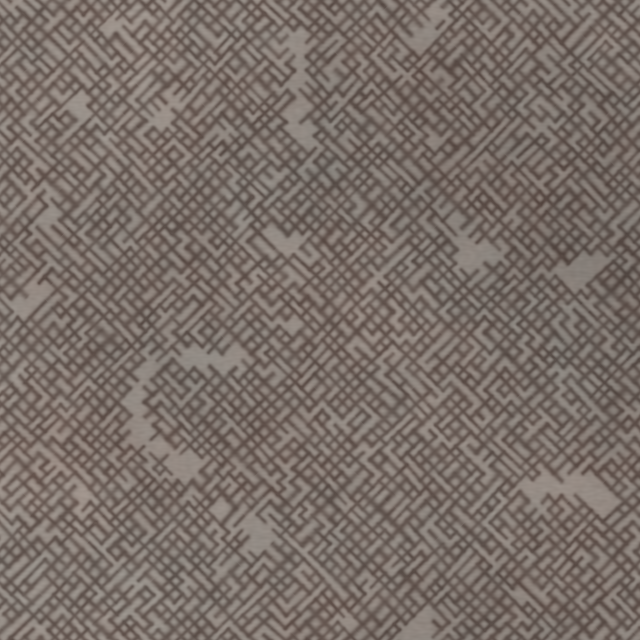
Write a WebGL 1 fragment shader that draws this texture.

```glsl
precision highp float;
// Worn grey-brown cloth printed with a broken diagonal lattice of soft dark lines.

uniform vec2 u_resolution;

#define LINES 64.0         // lattice lines per canvas width, across a diagonal
#define LINE_SIGMA 0.172   // softness of a line, in lattice cells
#define PRESENCE 0.80      // chance that a lattice edge is printed
#define DRIFT 0.55         // how far one direction prevails over the other
#define PATCH_SCALE 14.0   // frequency of the bare patches
#define PATCH_LEVEL 0.36   // noise level above which the print is bare
#define UNEVEN 0.55        // irregularity of the line spacing, in cells
#define GRAIN 0.026        // strength of the thread texture
#define CLOTH vec3(0.577, 0.543, 0.516)
#define INK vec3(0.356, 0.305, 0.282)
#define WARM vec3(0.012, -0.006, -0.009)

float hash(vec2 p) {
  vec3 q = fract(vec3(p.xyx) * 0.1031);
  q += dot(q, q.yzx + 33.33);
  return fract((q.x + q.y) * q.z);
}

vec2 gradient(vec2 cell) {
  float angle = 6.28318 * hash(cell + 71.0);
  return vec2(cos(angle), sin(angle));
}

// Gradient noise, roughly -0.7 to 0.7
float noise(vec2 p) {
  vec2 i = floor(p), f = fract(p);
  vec2 w = f * f * f * (f * (f * 6.0 - 15.0) + 10.0);
  vec2 e = vec2(1.0, 0.0);
  float low = mix(dot(gradient(i), f), dot(gradient(i + e.xy), f - e.xy), w.x);
  float high = mix(dot(gradient(i + e.yx), f - e.yx),
                   dot(gradient(i + e.xx), f - e.xx), w.x);
  return mix(low, high, w.y);
}

// Chance that the edge centred on a lattice position is printed
float edgeChance(vec2 position, float family) {
  vec2 p = position / LINES;
  float bare = noise(p * PATCH_SCALE + 13.0)
             + 0.45 * noise(p * PATCH_SCALE * 0.4 + 47.0);
  // Where one family thins out the other closes up, leaving long cells
  float drift = DRIFT * noise(p * 13.0 + 90.0) * (2.0 * family - 1.0);
  float chance = min(PRESENCE + drift, 0.97);
  return chance * (1.0 - smoothstep(PATCH_LEVEL, PATCH_LEVEL + 0.14, bare));
}

// Ink of the lines at whole values of g.x, broken into unit edges along g.y
float lineInk(vec2 g, float family, float sigma) {
  float column = floor(g.x + 0.5);
  float ink = 0.0;
  for (int k = -1; k <= 1; k++) {
    float row = floor(g.y) + float(k);
    vec2 middle = vec2(column, row + 0.5);
    vec2 place = family > 0.5 ? middle.yx : middle;
    float printed = step(hash(vec2(column, row) + 200.0 + family * 317.0),
                         edgeChance(place, family));
    float strength = 0.68 + 0.28 * hash(vec2(row, column) + 500.0 + family * 91.0);
    vec2 away = vec2(g.x - column, max(abs(g.y - middle.y) - 0.5, 0.0));
    ink = max(ink, printed * strength * exp(-0.5 * dot(away, away) / (sigma * sigma)));
  }
  return ink;
}

void main() {
  float size = min(u_resolution.x, u_resolution.y);
  vec2 uv = gl_FragCoord.xy / size;

  // Diagonal lattice coordinates, kept positive for the hash
  vec2 grid = vec2(uv.x + uv.y, uv.y - uv.x + 2.0) * 0.70711 * LINES;
  // Unequal gaps between neighbouring lines, changing slowly along them
  grid += UNEVEN * vec2(noise(grid * vec2(0.43, 0.09) + 5.0),
                        noise(grid * vec2(0.09, 0.43) + 25.0));
  float sigma = max(LINE_SIGMA, 0.5 * LINES / size);

  // Two crossing families of broken lines
  float rising = lineInk(grid.yx, 1.0, sigma);
  float falling = lineInk(grid, 0.0, sigma);
  float ink = 1.0 - (1.0 - rising) * (1.0 - falling);
  ink *= 0.97 + 0.25 * noise(uv * 24.0 + 60.0);
  vec3 color = mix(CLOTH, INK, clamp(ink, 0.0, 1.0));

  // Uneven light, warm stains and fine horizontal threads
  float light = 1.0 + 0.09 * (0.5 - uv.x) + 0.10 * noise(uv * 2.3 + 8.0)
              + 0.05 * noise(uv * 11.0 + 80.0);
  float stain = noise(uv * 5.0 + 33.0) + 0.8 * noise(uv * 28.0 + 17.0);
  float thread = noise(uv * vec2(70.0, 210.0)) + 0.8 * noise(uv * 90.0 + 40.0);
  color = color * light + WARM * stain + GRAIN * thread;

  gl_FragColor = vec4(color, 1.0);
}
```
